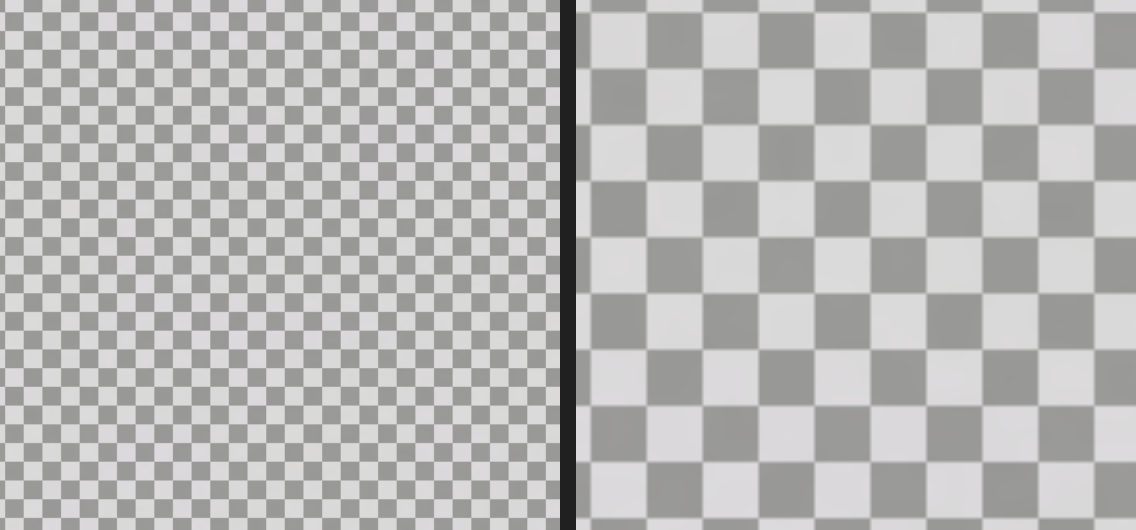
Left: the whole. Right: its middle third, enlarged.
Write a WebGL 1 fragment shader that draws this pattern.

```glsl
precision highp float;

uniform vec2 u_resolution;

#define CELLS vec2(30.03, 28.30)       // squares across and down
#define OFFSET vec2(0.274, 0.643)      // first grid corner, in squares
#define DARK vec3(0.600, 0.600, 0.594)
#define LIGHT vec3(0.857, 0.852, 0.855)
#define EDGE_SOFTNESS 0.035            // half width of an edge, in squares
#define TINT_AMOUNT 0.012              // warm and cool drift
#define CELL_VARIATION 0.008           // brightness change between squares
#define MOTTLE 0.008                   // faint blotches inside squares

float hash(vec2 p) {
  p = fract(p * vec2(0.1031, 0.1137));
  p += dot(p, p.yx + 33.33);
  return fract((p.x + p.y) * p.x * 17.3);
}

float noise(vec2 p) {
  vec2 i = floor(p);
  vec2 f = fract(p);
  f = f * f * (3.0 - 2.0 * f);
  float low = mix(hash(i), hash(i + vec2(1.0, 0.0)), f.x);
  float high = mix(hash(i + vec2(0.0, 1.0)), hash(i + 1.0), f.x);
  return mix(low, high, f.y);
}

// +1 on even stripes, -1 on odd ones, with a linear ramp across each edge
vec2 softStripes(vec2 p, vec2 halfWidth) {
  vec2 toEdge = 0.5 - abs(fract(p) - 0.5);
  vec2 parity = 1.0 - 2.0 * mod(floor(p), 2.0);
  return parity * clamp(toEdge / halfWidth, 0.0, 1.0);
}

void main() {
  vec2 uv = gl_FragCoord.xy / u_resolution;
  vec2 p = uv * CELLS - OFFSET;

  // Checkerboard: squares with matching stripe signs are dark
  vec2 halfWidth = max(vec2(EDGE_SOFTNESS), 0.5 * CELLS / u_resolution);
  vec2 stripes = softStripes(p, halfWidth);
  float lightness = 0.5 - 0.5 * stripes.x * stripes.y;
  vec3 color = mix(DARK, LIGHT, lightness);

  // Slight changes of brightness between and inside squares
  color += CELL_VARIATION * (hash(floor(p) + 40.0) - 0.5);
  color += MOTTLE * (noise(p * 2.0 + 90.0) - 0.5);

  // Slow drift between a warm and a cool cast, seen mostly on light squares
  float warmth = noise(p * 0.3 + 20.0) - 0.5;
  color += TINT_AMOUNT * warmth * vec3(-0.3, 0.3, -1.0) * mix(0.4, 1.0, lightness);

  gl_FragColor = vec4(color, 1.0);
}
```
